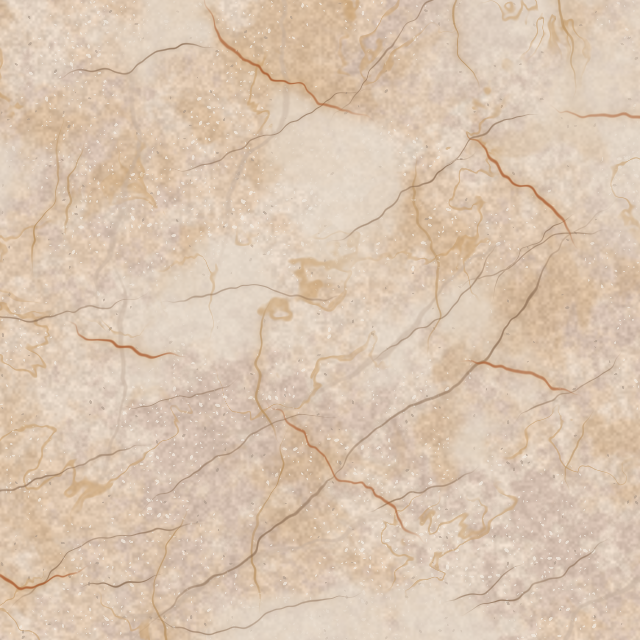
This texture is drawn by a Shadertoy shader. Its source:

```glsl
#define CREAM vec3(0.89, 0.825, 0.76)
#define PEACH vec3(0.875, 0.78, 0.685)
#define ROSE vec3(0.83, 0.745, 0.685)
#define OCHRE vec3(0.83, 0.71, 0.58)
#define GOLD vec3(0.77, 0.60, 0.39)
#define RUST vec3(0.66, 0.35, 0.18)
#define BROWN vec3(0.54, 0.42, 0.32)
#define GREY vec3(0.77, 0.69, 0.62)
#define CALCITE vec3(0.90, 0.855, 0.80)
#define GRAIN 0.075
#define VEIN_WIDTH 0.0015

float hash(vec2 p) {
    vec3 q = fract(p.xyx * 0.1031);
    q += dot(q, q.yzx + 33.33);
    return fract((q.x + q.y) * q.z);
}

float noise(vec2 p) {
    vec2 i = floor(p), f = fract(p);
    f = f * f * (3.0 - 2.0 * f);
    return mix(mix(hash(i), hash(i + vec2(1, 0)), f.x),
               mix(hash(i + vec2(0, 1)), hash(i + vec2(1, 1)), f.x), f.y);
}

float fbm(vec2 p) {
    float sum = 0.0, amp = 0.516;
    for (int i = 0; i < 5; i++) {
        sum += amp * noise(p);
        p = mat2(1.6, 1.2, -1.2, 1.6) * p + 11.3;
        amp *= 0.5;
    }
    return sum;
}

// One wandering crack: x is its core, y its soft stain
vec2 vein(vec2 p, vec2 centre, float angle, float halfLength, float width, float wobble, float seed) {
    vec2 dir = vec2(cos(angle), sin(angle));
    p -= centre;
    vec2 q = vec2(dot(p, dir), dot(p, vec2(-dir.y, dir.x)));
    if (abs(q.x) > halfLength) return vec2(0.0);
    float d = abs(q.y + wobble * (fbm(vec2(q.x * 5.0, seed * 9.7)) - 0.5));
    float taper = 1.0 - smoothstep(0.5, 1.0, abs(q.x) / halfLength);
    float w = width * (0.3 + 1.2 * noise(vec2(q.x * 22.0, seed * 5.3))) * (0.4 + 0.6 * taper);
    float strength = taper * (0.45 + 0.55 * noise(vec2(q.x * 13.0, seed * 3.1)));
    float aa = 1.0 / iResolution.y;
    float core = 1.0 - smoothstep(w * 0.5 - aa * 0.5, w + aa, d);
    return strength * vec2(core, exp(-d / (width * 4.0)));
}

// Evenly scattered cracks that share a direction
vec2 veinSet(vec2 p, int count, float seed, float angle, float spread, float halfLength, float width, float wobble) {
    vec2 cover = vec2(0.0);
    for (int i = 0; i < count; i++) {
        float id = seed + float(i);
        vec2 centre = fract(id * vec2(0.7549, 0.5698) + 0.2 * hash(vec2(id, 4.0)));
        float turn = angle + spread * (2.0 * hash(vec2(id, 8.0)) - 1.0);
        float reach = halfLength * (0.5 + hash(vec2(id, 15.0)));
        cover = max(cover, vein(p, centre, turn, reach, width, wobble, id));
    }
    return cover;
}

// Small elongated chips, one at most per cell
float flecks(vec2 p, float cells, float density) {
    p *= cells;
    vec2 id = floor(p);
    float turn = 6.2832 * hash(id + 3.7);
    vec2 q = fract(p) - 0.35 - 0.3 * vec2(hash(id + 17.0), hash(id + 41.0));
    q = mat2(cos(turn), sin(turn), -sin(turn), cos(turn)) * q;
    float radius = 0.12 + 0.2 * hash(id + 71.0);
    float aa = cells / iResolution.y;
    float chip = 1.0 - smoothstep(radius - 0.5 * aa, radius + 0.5 * aa, length(q * vec2(1.0, 1.7)));
    return chip * step(hash(id + 29.0), density);
}

void mainImage(out vec4 fragColor, in vec2 fragCoord) {
    vec2 p = fragCoord / iResolution.y;
    vec2 warp = vec2(fbm(p * 5.0 + 3.0), fbm(p * 5.0 + 27.0)) - 0.5;

    // Clouded ground
    float fine = fbm(p * 34.0);
    float blush = 0.5 * fbm(p * 3.0 + 7.0) + 0.5 * fbm(p * 47.0 + 5.0) + 0.08 * (p.y - 0.5);
    vec3 col = mix(CREAM, PEACH, smoothstep(0.41, 0.61, 0.6 * fbm(p * 5.0 + 19.0) + 0.4 * fine));
    col = mix(col, ROSE, smoothstep(0.45, 0.65, blush));
    col = mix(col, OCHRE, 0.7 * smoothstep(0.53, 0.71, fbm(p * 10.0 + 2.0 * warp + 50.0)));

    // Pale calcite bands and their smooth patches
    float band = vein(p + 0.03 * warp, vec2(0.56, 0.71), 0.62, 0.55, 0.022, 0.13, 2.0).x;
    band *= smoothstep(0.36, 0.56, fbm(p * 24.0 + 8.0));
    float patchy = vein(p + 0.1 * warp, vec2(0.94, 0.88), -0.9, 0.42, 0.085, 0.15, 6.0).y;
    patchy = max(smoothstep(0.3, 0.7, patchy), smoothstep(0.6, 0.72, fbm(p * 4.0 + 63.0)));
    col = mix(col, CALCITE, max(0.8 * band, 0.65 * patchy));

    // Crystal grain, chips and pits
    float calm = 1.0 - 0.65 * patchy;
    col += GRAIN * calm * (noise(p * 230.0) + noise(p * 115.0) - 1.0);
    float cluster = smoothstep(0.35, 0.7, fbm(p * 8.0 + 31.0));
    float chips = max(flecks(p, 75.0, 0.16 * cluster), flecks(p, 145.0, 0.2 * cluster));
    col = mix(col, vec3(0.95, 0.92, 0.88), 0.75 * chips * calm);
    col = mix(col, GREY * 0.86, 0.6 * calm * flecks(p + 0.37, 95.0, 0.035));

    // Golden hair network
    float ridge = abs(fbm(p * 6.0 + 1.5 * warp + 14.0) - 0.5);
    float hair = (1.0 - smoothstep(0.002, 0.016, ridge)) * smoothstep(0.42, 0.7, noise(p * 7.0 + 40.0));
    col = mix(col, GOLD, 0.5 * hair);

    // Healed grey seams, then gold, brown and rust cracks
    vec2 seams = veinSet(p, 6, 3.0, 0.9, 0.6, 0.26, VEIN_WIDTH * 3.2, 0.14);
    vec2 gold = veinSet(p, 9, 21.0, 1.65, 0.35, 0.13, VEIN_WIDTH * 1.3, 0.16);
    vec2 hairs = veinSet(p, 20, 47.0, 0.35, 0.4, 0.14, VEIN_WIDTH * 0.8, 0.15);
    hairs = max(hairs, vein(p, vec2(0.59, 0.33), 0.7, 0.55, VEIN_WIDTH * 1.5, 0.13, 9.0));
    vec2 rust = veinSet(p, 7, 82.0, -0.4, 0.3, 0.13, VEIN_WIDTH * 1.4, 0.24);
    col = mix(col, GREY, 0.7 * seams.x);
    col = mix(col, GOLD * 0.93, max(0.85 * gold.x, 0.3 * gold.y));
    col = mix(col, BROWN, max(0.85 * hairs.x, 0.15 * hairs.y));
    col = mix(col, GOLD, 0.45 * rust.y);
    col = mix(col, RUST, 0.9 * rust.x);

    fragColor = vec4(clamp(col, 0.0, 1.0), 1.0);
}
```
